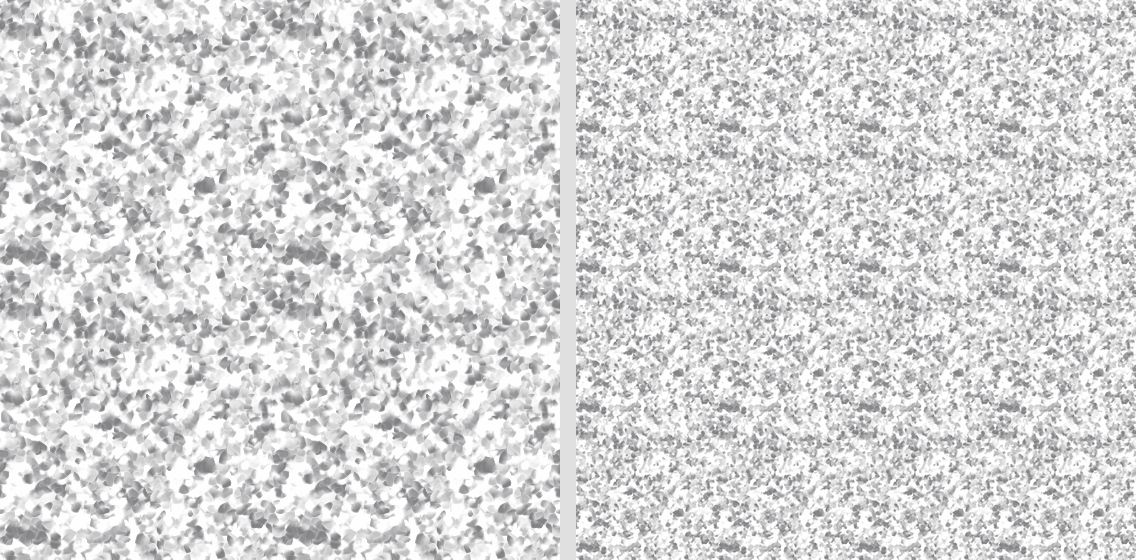
Left: one tile. Right: repeated 2 by 2.
This texture is drawn by a three.js fragment shader. Its source:

```glsl
// Pale grey mineral flakes, overlapping and fading into blown-out white, tiling seamlessly.
varying vec2 vUv;

const float TAU = 6.2831853;
const int LAYERS = 5;

vec4 hash4(vec3 p) {
  vec4 q = fract(p.xyzx * vec4(0.1031, 0.1030, 0.0973, 0.1099));
  q += dot(q, q.wzxy + 33.33);
  return fract((q.xxyz + q.yzzw) * q.zywx);
}

// Whole cell index wrapped to the period
vec2 wrapCell(vec2 cell, float period) {
  return floor(mod(cell + 0.5, period));
}

// Value noise that wraps after one unit of uv
float tileNoise(vec2 uv, float period, float seed) {
  vec2 cell = floor(uv * period);
  vec2 f = fract(uv * period);
  f = f * f * (3.0 - 2.0 * f);
  float a = hash4(vec3(wrapCell(cell, period), seed)).x;
  float b = hash4(vec3(wrapCell(cell + vec2(1.0, 0.0), period), seed)).x;
  float c = hash4(vec3(wrapCell(cell + vec2(0.0, 1.0), period), seed)).x;
  float d = hash4(vec3(wrapCell(cell + vec2(1.0, 1.0), period), seed)).x;
  return mix(mix(a, b, f.x), mix(c, d, f.x), f.y);
}

vec2 rotate(vec2 p, float angle) {
  float c = cos(angle);
  float s = sin(angle);
  return vec2(c * p.x + s * p.y, c * p.y - s * p.x);
}

// Softly five-sided, tapered outline: below 1 inside, above 1 outside
float flakeShape(vec2 p, float turn) {
  p.y *= 1.0 + 0.35 * p.x;
  float sector = TAU / 5.0;
  float angle = atan(p.y, p.x) + turn;
  float side = cos(mod(angle, sector) - 0.5 * sector);
  return length(p) * mix(1.0, side, 0.55);
}

// Paints one layer of scattered flakes over the darkness so far
float paintFlakes(float darkness, vec2 uv, float count, float seed) {
  vec2 grid = uv * count;
  vec2 home = floor(grid);
  for (int j = -1; j <= 1; j++) {
    for (int i = -1; i <= 1; i++) {
      vec2 cell = home + vec2(float(i), float(j));
      vec2 id = wrapCell(cell, count);
      vec4 place = hash4(vec3(id, seed));
      vec4 look = hash4(vec3(id, seed + 41.0));

      // Outline, mostly leaning along the rising diagonal
      vec2 center = cell + place.xy;
      float radius = mix(0.38, 0.8, place.z);
      vec2 p = (grid - center) / radius;
      vec2 q = rotate(p, 0.9 + 2.6 * (place.w - 0.5));
      q.y /= mix(0.5, 0.92, look.x);
      float shape = flakeShape(q, TAU * look.w);

      // Tone follows small local clumps, with a faint light rim
      float clump = tileNoise(center / count, 21.0, 7.0);
      float tone = min(look.y + 0.6 * (clump - 0.5), 0.95);
      float edge = mix(0.3, 0.78, smoothstep(0.1, 0.55, tone));
      tone -= 0.15 * smoothstep(0.65, 0.95, shape);

      // Dark flakes are crisp on one side; light ones are a soft glow
      float across = rotate(p, TAU * look.z).x;
      float cover = 1.0 - smoothstep(edge, 1.04, shape);
      cover *= smoothstep(-0.95, 0.45, across);
      darkness = mix(darkness, tone, cover);
    }
  }
  return darkness;
}

void main() {
  // The pattern repeats twice each way
  vec2 uv = fract(vUv * 2.0);

  float darkness = 0.33;
  for (int k = 0; k < LAYERS; k++) {
    float layer = float(k);
    darkness = paintFlakes(darkness, uv, 20.0 + 2.0 * layer, 3.0 + 17.0 * layer);
  }

  // Fine mottling, then exposure that clips the light parts to white
  darkness += 0.05 * (tileNoise(uv, 110.0, 91.0) - 0.5);
  float shade = clamp(0.74 * darkness - 0.22, 0.0, 0.6);
  vec3 color = vec3(0.995) - shade * vec3(1.0, 1.0, 0.975);
  gl_FragColor = vec4(color, 1.0);
}
```
